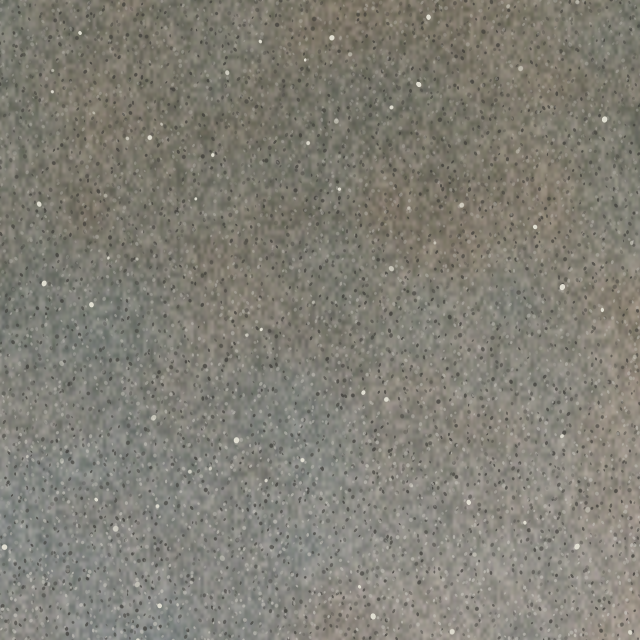
Give the GLSL for this texture, as a WebGL 2 fragment shader.

```glsl
#version 300 es
precision highp float;

uniform vec2 u_resolution;
out vec4 fragColor;

// Corner colours of the slow change in lighting
const vec3 TOP_LEFT = vec3(0.475, 0.462, 0.415);
const vec3 TOP_RIGHT = vec3(0.490, 0.475, 0.425);
const vec3 BOTTOM_LEFT = vec3(0.530, 0.535, 0.520);
const vec3 BOTTOM_RIGHT = vec3(0.595, 0.570, 0.535);

// Fleck colours
const vec3 DARK_COLOR = vec3(0.23, 0.225, 0.21);
const vec3 PALE_COLOR = vec3(0.77, 0.76, 0.73);
const vec3 WHITE_COLOR = vec3(0.88, 0.87, 0.82);

// Cells per canvas height, share of filled cells, radius in canvas units
const float DARK_CELLS = 82.0;
const float DARK_FILL = 0.50;
const float DARK_RADIUS = 0.0036;
const float PALE_CELLS = 88.0;
const float PALE_FILL = 0.48;
const float PALE_RADIUS = 0.0033;
const float WHITE_CELLS = 15.0;
const float WHITE_FILL = 0.34;
const float WHITE_RADIUS = 0.0047;

// Fine grain, cloudy tint and edge softness
const vec2 GRAIN_FREQUENCY = vec2(190.0, 135.0);
const float GRAIN_CONTRAST = 0.19;
const float GRAIN_TINT = 0.022;
const float CLOUD_CONTRAST = 0.035;
const float CLOUD_TINT = 0.025;
const float SOFTNESS = 0.0013;

vec3 hash3(vec2 p, float seed) {
    vec3 q = fract(vec3(p.xyx + seed * 7.31) * vec3(0.1031, 0.1030, 0.0973));
    q += dot(q, q.yxz + 33.33);
    return fract((q.xxy + q.yzz) * q.zyx);
}

vec3 noise3(vec2 p, float seed) {
    vec2 cell = floor(p);
    vec2 f = fract(p);
    f = f * f * (3.0 - 2.0 * f);
    vec3 low = mix(hash3(cell, seed), hash3(cell + vec2(1.0, 0.0), seed), f.x);
    vec3 high = mix(hash3(cell + vec2(0.0, 1.0), seed), hash3(cell + 1.0, seed), f.x);
    return mix(low, high, f.y) - 0.5;
}

// Coverage of randomly placed ellipses, upright on average
float flecks(vec2 p, float cells, float fill, float radius, float stretch, float seed) {
    vec2 home = floor(p * cells);
    float softness = max(SOFTNESS, 0.7 / min(u_resolution.x, u_resolution.y));
    float coverage = 0.0;
    for (int y = -1; y <= 1; y++) {
        for (int x = -1; x <= 1; x++) {
            vec2 cell = home + vec2(x, y);
            vec3 place = hash3(cell, seed);
            vec3 form = hash3(cell, seed + 5.0);
            if (place.z > fill) continue;
            vec2 d = p - (cell + place.xy) / cells;
            float angle = (form.x - 0.5) * 1.5;
            float c = cos(angle);
            float s = sin(angle);
            d = vec2(c * d.x - s * d.y, s * d.x + c * d.y);
            d.x *= mix(1.0, stretch, form.y);
            float size = radius * mix(0.5, 1.0, form.z);
            float shape = 1.0 - smoothstep(-softness, softness, length(d) - size);
            float strength = mix(0.3, 1.0, fract(form.x * 17.0 + form.y));
            coverage = max(coverage, shape * strength);
        }
    }
    return coverage;
}

void main() {
    vec2 p = gl_FragCoord.xy / min(u_resolution.x, u_resolution.y);
    vec2 uv = gl_FragCoord.xy / u_resolution;

    // Lighting and broad tinted clouds
    float rise = smoothstep(0.0, 0.85, uv.y);
    float across = smoothstep(0.1, 1.0, uv.x);
    vec3 color = mix(mix(BOTTOM_LEFT, BOTTOM_RIGHT, across),
                     mix(TOP_LEFT, TOP_RIGHT, across), rise);
    vec3 cloud = noise3(p * 6.0, 1.0) + 0.6 * noise3(p * 15.0, 2.0);
    color += cloud.x * CLOUD_CONTRAST;
    color += vec3(cloud.y, -0.3 * cloud.y, -cloud.y) * CLOUD_TINT;

    // Fine upright grain
    vec3 grain = 0.65 * noise3(p * GRAIN_FREQUENCY, 3.0)
               + 0.50 * noise3(p * GRAIN_FREQUENCY * 0.57 + 9.0, 4.0);
    color += grain.x * GRAIN_CONTRAST + (grain - grain.x) * GRAIN_TINT;

    // Dark, pale and white flecks
    float dark = flecks(p, DARK_CELLS, DARK_FILL, DARK_RADIUS, 1.9, 11.0);
    float pale = flecks(p, PALE_CELLS, PALE_FILL, PALE_RADIUS, 1.7, 23.0);
    float white = flecks(p, WHITE_CELLS, WHITE_FILL, WHITE_RADIUS, 1.3, 37.0);
    color = mix(color, DARK_COLOR, dark * 0.72);
    color = mix(color, PALE_COLOR, pale * mix(0.75, 0.38, rise));
    color = mix(color, WHITE_COLOR, min(white * 1.35, 1.0));

    fragColor = vec4(clamp(color, 0.0, 1.0), 1.0);
}
```
